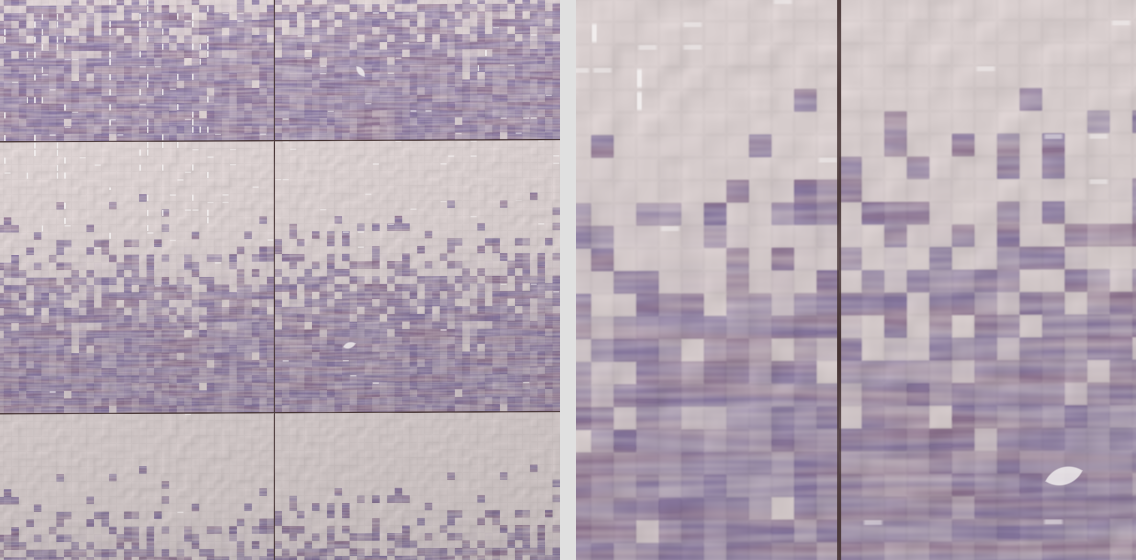
Left: the whole. Right: its middle third, enlarged.
This texture is drawn by a WebGL 1 fragment shader. Its source:

```glsl
precision highp float;

uniform vec2 u_resolution;

const vec2 TILE_SIZE = vec2(0.698, 0.4857);
const vec2 TILE_ORIGIN = vec2(0.490, 0.263);
const vec2 CELLS = vec2(52.0, 36.0);
const float TILT = 0.004;
const float JOINT_HALF_WIDTH = 0.0012;
const float CELL_SOFTNESS = 0.07;
const float RELIEF_SOFTNESS = 0.32;
const float RELIEF_STRENGTH = 0.075;
const vec2 STREAK_FREQUENCY = vec2(14.0, 250.0);
const vec2 HUE_FREQUENCY = vec2(9.0, 110.0);
const vec2 CHIP_POSITION = vec2(0.143, 0.112);

const vec3 GLAZE = vec3(0.855, 0.815, 0.815);
const vec3 INK_BLUE = vec3(0.525, 0.465, 0.625);
const vec3 INK_ROSE = vec3(0.560, 0.455, 0.565);
const vec3 JOINT = vec3(0.27, 0.20, 0.20);
const vec3 GLINT = vec3(0.96, 0.95, 0.95);

float hash(vec2 p) {
  vec3 q = fract(p.xyx * vec3(0.1031, 0.1030, 0.0973));
  q += dot(q, q.yzx + 33.33);
  return fract((q.x + q.y) * q.z);
}

vec2 gradient(vec2 p) {
  float a = 6.2832 * hash(p);
  return vec2(cos(a), sin(a));
}

float gradientNoise(vec2 p) {
  vec2 i = floor(p), f = fract(p);
  vec2 w = f * f * f * (f * (f * 6.0 - 15.0) + 10.0);
  vec2 e = vec2(1.0, 0.0);
  float low = mix(dot(gradient(i), f), dot(gradient(i + e), f - e), w.x);
  float high = mix(dot(gradient(i + e.yx), f - e.yx),
                   dot(gradient(i + 1.0), f - 1.0), w.x);
  return mix(low, high, w.y);
}

// x: ink coverage, y: raised height of one mosaic cell
vec2 cellSurface(vec2 cell) {
  cell = clamp(cell, vec2(0.0), CELLS - 1.0);
  float depth = 1.0 - (cell.y + 0.5) / CELLS.y;
  float density = 0.015 * smoothstep(0.08, 0.12, depth)
                + 0.97 * smoothstep(0.20, 0.80, depth);
  float inked = step(hash(cell + 7.0), density);
  float tone = hash(cell + 91.0);
  float tint = 0.3 * tone * smoothstep(0.3, 0.7, depth);
  return vec2(mix(tint, mix(0.5, 0.98, tone), inked), hash(cell + 173.0));
}

// Neighbouring cells blended across a soft border
vec2 surface(vec2 grid, float softness) {
  vec2 i = floor(grid - 0.5);
  vec2 w = smoothstep(0.5 - softness, 0.5 + softness, fract(grid - 0.5));
  vec2 e = vec2(1.0, 0.0);
  return mix(mix(cellSurface(i), cellSurface(i + e), w.x),
             mix(cellSurface(i + e.yx), cellSurface(i + 1.0), w.x), w.y);
}

float relief(vec2 grid) {
  return surface(grid, RELIEF_SOFTNESS).y + 0.6 * gradientNoise(grid * 0.8);
}

// Short reflections along cell borders, strongest at upper left
float glints(vec2 grid, vec2 tile, vec2 uv) {
  vec2 cell = floor(grid), f = fract(grid);
  vec2 seed = cell + tile * 61.0;
  float column = step(0.6, hash(vec2(cell.x, 5.0 + tile.x)));
  float reach = smoothstep(0.5, 0.3, uv.x) * smoothstep(0.45, 0.9, uv.y);
  float upright = step(hash(seed + 300.0), 0.32 * column * reach);
  float level = step(hash(seed + 400.0), 0.035 * smoothstep(0.1, 0.9, uv.y));
  vec2 thin = smoothstep(0.16, 0.05, abs(f - vec2(0.14, 0.86)));
  vec2 extent = smoothstep(0.5, 0.3, abs(f - 0.5));
  return max(upright * thin.x * extent.y, 0.6 * level * thin.y * extent.x);
}

// Leaf-shaped chip, turned and shifted on each tile
float chip(vec2 local, vec2 tile, float pixel) {
  float turn = 1.6 * hash(tile + 23.0) - 0.6;
  vec2 shift = 0.03 * (vec2(hash(tile + 11.0), hash(tile + 17.0)) - 0.5);
  vec2 p = local - CHIP_POSITION - shift;
  p = mat2(cos(turn), sin(turn), -sin(turn), cos(turn)) * p;
  float d = length(vec2(p.x, abs(p.y) + 0.010)) - 0.0152;
  return smoothstep(pixel, -pixel, d);
}

void main() {
  vec2 uv = gl_FragCoord.xy / u_resolution;
  float pixel = 1.0 / min(u_resolution.x, u_resolution.y);

  // Tile and cell coordinates
  vec2 p = uv - TILE_ORIGIN;
  p.y -= TILT * p.x;
  vec2 tile = floor(p / TILE_SIZE);
  vec2 local = p - tile * TILE_SIZE;
  vec2 grid = local / TILE_SIZE * CELLS;

  // Brushed ink over pale glaze
  float softness = max(CELL_SOFTNESS, 0.6 * pixel * CELLS.x / TILE_SIZE.x);
  float ink = surface(grid, min(softness, 0.5)).x;
  float streak = gradientNoise(p * STREAK_FREQUENCY);
  float hue = gradientNoise(p * HUE_FREQUENCY + 40.0);
  vec3 inkColor = mix(INK_BLUE, INK_ROSE, smoothstep(-0.3, 0.5, hue));
  vec3 color = mix(GLAZE, inkColor, clamp(ink * (0.9 + 0.5 * streak), 0.0, 1.0));

  // Embossed relief and broad lighting
  float slope = relief(grid) - relief(grid + vec2(-0.25, 0.25));
  vec2 border = abs(fract(grid) - 0.5);
  float groove = smoothstep(0.36, 0.5, max(border.x, border.y));
  color *= 1.0 + RELIEF_STRENGTH * slope - 0.02 * groove;
  color *= mix(0.92, 1.04, uv.y) - 0.02 * uv.x;
  color = mix(color, GLINT, 0.85 * glints(grid, tile, uv));
  color = mix(color, GLINT, 0.8 * chip(local, tile, pixel));

  // Dark joints between tiles
  vec2 edge = min(local, TILE_SIZE - local);
  vec2 gap = 1.0 - smoothstep(JOINT_HALF_WIDTH - 0.5 * pixel,
                              JOINT_HALF_WIDTH + 0.5 * pixel, edge);
  float wear = 0.88 + 0.25 * gradientNoise(p * 18.0);
  color = mix(color, JOINT, max(gap.x, gap.y) * wear);

  gl_FragColor = vec4(color, 1.0);
}
```
